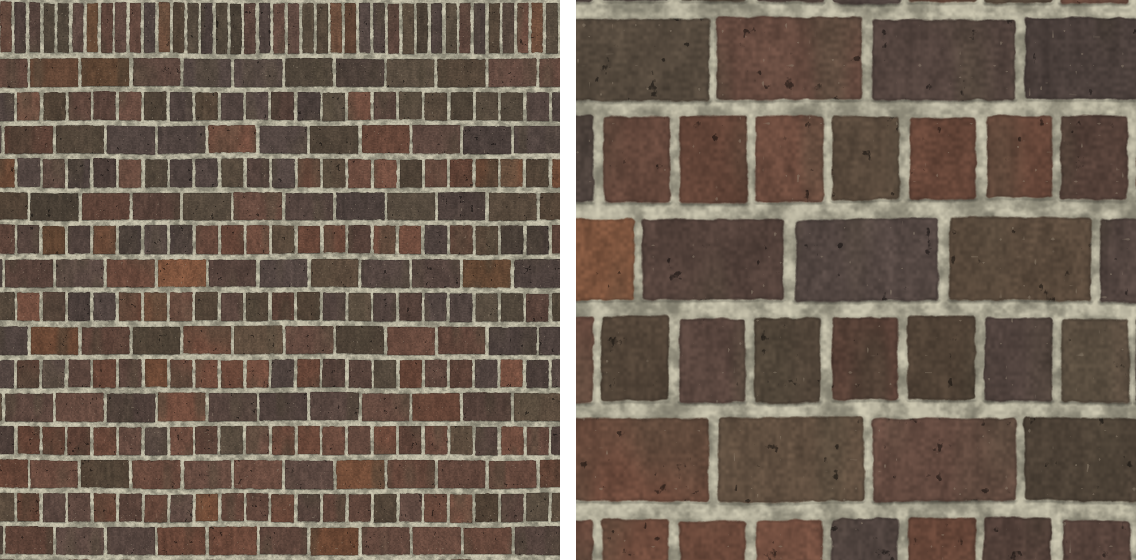
Left: the whole. Right: its middle third, enlarged.
This texture is drawn by a three.js fragment shader. Its source:

```glsl
// Weathered brick wall: a soldier course on top of 15 courses alternating
// 11 stretchers and 22 headers. Each brick is a rounded box distance with
// worn edges; hashes vary its size and colour, noise adds streaks and pits.
varying vec2 vUv;

const float SOLDIER_BASE = 0.9004;   // height of the joint under the top course
const float COURSE = 0.05977;        // height of one ordinary course
const float STRETCHERS = 11.0;
const float HEADERS = 22.0;
const float SOLDIERS = 39.0;
const vec2 JOINT = vec2(0.0051, 0.0094);
const float CORNER = 0.0018;
const float EDGE_SOFT = 0.0008;
const float EDGE_WEAR = 0.0024;
const float SIZE_JITTER = 0.0016;
const vec2 UNEVEN = vec2(0.0016, 0.0036);

const vec3 PLUM = vec3(0.308, 0.262, 0.244);
const vec3 RED = vec3(0.412, 0.283, 0.228);
const vec3 OLIVE = vec3(0.315, 0.278, 0.226);
const vec3 ORANGE = vec3(0.465, 0.312, 0.212);
const vec3 FLECK = vec3(0.56, 0.51, 0.44);
const vec3 MORTAR_DARK = vec3(0.54, 0.525, 0.46);
const vec3 MORTAR_LIGHT = vec3(0.765, 0.745, 0.66);

float hash(vec2 p) {
  return fract(sin(dot(p, vec2(127.1, 311.7))) * 43758.5453);
}

float noise(vec2 p) {
  vec2 i = floor(p);
  vec2 f = fract(p);
  f = f * f * (3.0 - 2.0 * f);
  return mix(mix(hash(i), hash(i + vec2(1.0, 0.0)), f.x),
             mix(hash(i + vec2(0.0, 1.0)), hash(i + 1.0), f.x), f.y);
}

float fbm(vec2 p) {
  float sum = 0.0;
  float amp = 0.533;
  for (int i = 0; i < 4; i++) {
    sum += amp * noise(p);
    p = p * 2.03 + 17.3;
    amp *= 0.5;
  }
  return sum;
}

float roundedBox(vec2 p, vec2 halfSize, float r) {
  vec2 q = abs(p) - halfSize + r;
  return length(max(q, 0.0)) + min(max(q.x, q.y), 0.0) - r;
}

vec3 brickColor(vec2 p, vec2 id, float level, float d) {
  // Fired clay: plum to red, drabber near the top, a few orange bricks
  float warmth = hash(id + 3.1) + 0.5 * (0.45 - level);
  vec3 c = mix(PLUM, RED, smoothstep(0.0, 1.0, warmth));
  float oliveShare = mix(0.12, 0.36, smoothstep(0.4, 1.0, level));
  c = mix(c, OLIVE, 0.75 * step(hash(id + 7.7), oliveShare));
  c = mix(c, ORANGE, 0.55 * step(0.92, hash(id + 12.9)));

  // Kiln stains, fine vertical streaks and grain
  float stain = noise(p * vec2(45.0, 12.0) + id * 5.3);
  c = mix(c, OLIVE, 0.5 * smoothstep(0.5, 0.95, stain));
  c *= 0.90 + 0.20 * hash(id + 21.4);
  c *= 0.83 + 0.34 * fbm(p * vec2(150.0, 60.0) + id);
  c *= 0.90 + 0.20 * noise(p * 430.0);

  // Small dark pits, pale flecks and worn rims
  float pit = smoothstep(0.74, 0.84, fbm(p * vec2(150.0, 120.0) + id * 2.7));
  c *= 1.0 - 0.45 * pit;
  c = mix(c, FLECK, 0.45 * smoothstep(0.91, 0.98, noise(p * 290.0 + 41.0)));
  return c * (1.0 - 0.14 * smoothstep(-0.0022, 0.0, d));
}

vec3 mortarColor(vec2 p, float d, float below) {
  vec3 c = mix(MORTAR_DARK, MORTAR_LIGHT, smoothstep(0.2, 0.72, fbm(p * 95.0)));
  c *= 0.92 + 0.16 * noise(p * 430.0);
  float shade = 1.0 - smoothstep(0.0, 0.0026, d);
  return c * (1.0 - shade * mix(0.08, 0.36, below));
}

void main() {
  // Slightly uneven laying
  vec2 p = vUv;
  p.y += (noise(vUv * vec2(7.0, 15.0)) - 0.5) * UNEVEN.y;
  p.x += (noise(vUv * vec2(12.0, 16.0) + 50.0) - 0.5) * UNEVEN.x;

  // Course layout: count of bricks and position of the first joint
  float row = floor((SOLDIER_BASE - p.y) / COURSE);
  float height = COURSE;
  float centerY = SOLDIER_BASE - (row + 0.5) * COURSE;
  float count = HEADERS;
  float firstJoint = 0.62;
  if (p.y > SOLDIER_BASE) {
    row = -1.0;
    height = 1.0 - SOLDIER_BASE;
    centerY = SOLDIER_BASE + 0.5 * height;
    count = SOLDIERS;
    firstJoint = 0.92;
  } else if (mod(row, 2.0) < 0.5) {
    count = STRETCHERS;
    firstJoint = 0.57 - 0.5 * mod(row * 0.5, 2.0);
  }

  // Brick shape
  float u = p.x * count - firstJoint;
  vec2 id = vec2(mod(floor(u), count), row + 2.0);
  vec2 cell = vec2((fract(u) - 0.5) / count, p.y - centerY);
  vec2 jitter = vec2(hash(id), hash(id + 57.0)) - 0.5;
  vec2 halfSize = 0.5 * (vec2(1.0 / count, height) - JOINT);
  halfSize -= 0.4 * SIZE_JITTER * hash(id + 83.0);
  float d = roundedBox(cell - jitter * SIZE_JITTER, halfSize, CORNER);
  d += (fbm(vUv * 140.0) - 0.5) * EDGE_WEAR;

  float brick = 1.0 - smoothstep(-EDGE_SOFT, EDGE_SOFT, d);
  float below = 1.0 - smoothstep(-0.001, 0.001, cell.y + halfSize.y);
  vec3 clay = brickColor(vUv, id, centerY, d);
  vec3 color = mix(mortarColor(vUv, d, below), clay, brick);
  gl_FragColor = vec4(color, 1.0);
}
```
